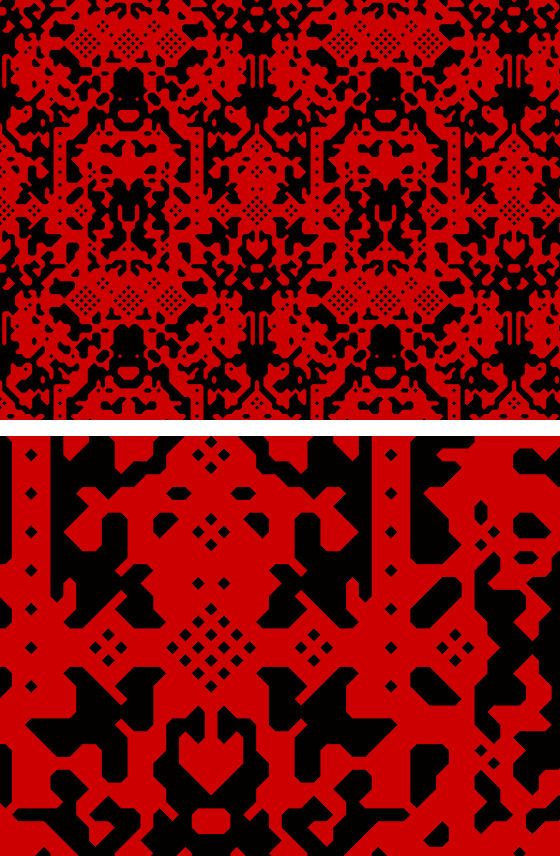
Top, the full canvas; bottom, a detail of the centre.
Reproduce this pattern procedurally as a Shadertoy shader.

```glsl
// Mirrored red and black lattice ornament with chamfered cells, checkered stars and rails.
#define PERIOD 0.459               // tile size, in canvas widths
#define CELLS 60.0                 // lattice cells per tile
#define CENTER vec2(0.459, 0.374)  // main star, in canvas widths
#define RED vec3(0.80, 0.0, 0.0)
#define BLACK vec3(0.01, 0.0, 0.0)
#define GRAIN 0.37                 // noise frequency per cell
#define JITTER 0.42                // random share of each cell
#define BIAS 0.01                  // higher gives more red
#define SOFTNESS 0.55              // edge half width, in pixels at any size

float hash(vec2 p) {
    uvec2 q = uvec2(ivec2(p) + 1024) * uvec2(1597334677u, 3812015801u);
    uint h = (q.x ^ q.y) * 1597334677u;
    h = (h ^ (h >> 15)) * 2246822519u;
    return float((h ^ (h >> 13)) & 65535u) / 65536.0;
}

float cornerSlope(vec2 corner, vec2 offset) {
    float angle = 6.2832 * hash(corner);
    return dot(vec2(cos(angle), sin(angle)), offset);
}

float gradientNoise(vec2 p) {
    vec2 i = floor(p), f = p - i, u = f * f * (3.0 - 2.0 * f);
    vec2 e = vec2(1.0, 0.0);
    return mix(mix(cornerSlope(i, f), cornerSlope(i + e, f - e), u.x),
               mix(cornerSlope(i + e.yx, f - e.yx), cornerSlope(i + e.xx, f - e.xx), u.x), u.y);
}

vec2 wrapTile(vec2 p) {
    return mod(p + 0.5 * CELLS, CELLS) - 0.5 * CELLS;
}

// Soft patches: column, row, strength (positive is red)
float patches(vec2 p) {
    const vec3 spots[11] = vec3[11](
        vec3(0, -21, -0.55), vec3(0, -34, -0.5), vec3(30, 3, -0.8), vec3(30, 9, 0.7),
        vec3(30, 30, -0.5), vec3(17, -24, -0.45), vec3(17, 8, -0.4), vec3(0, 9, 0.7),
        vec3(5, -26, 0.6), vec3(12, -31, 0.3), vec3(23, 13, 0.3));
    float sum = 0.0;
    for (int i = 0; i < 11; i++) {
        vec2 d = wrapTile(p - spots[i].xy);
        sum += spots[i].z * exp(-dot(d, d) / 13.0);
    }
    return sum;
}

// One lattice point: 1 is red, 0 is black
float cellBit(vec2 lattice) {
    vec2 p = wrapTile(lattice);
    p.x = abs(p.x);

    // Checkered stars: column, row, radius
    const vec3 stars[8] = vec3[8](
        vec3(0, 0, 5), vec3(8, 0, 3), vec3(19, 0, 3), vec3(20, -21, 5),
        vec3(30, -21, 5), vec3(0, 15, 3), vec3(0, 9, 3), vec3(24, -17, 3));
    for (int i = 0; i < 8; i++) {
        vec2 d = abs(wrapTile(p - stars[i].xy));
        float ring = d.x + d.y;
        if (ring <= stars[i].z)
            return (mod(ring, 2.0) < 0.5 || ring == stars[i].z) ? 1.0 : 0.0;
    }

    // Arms and twin bars
    if (p.y == 0.0 && p.x < 13.0) return 1.0;
    if (p.x == 0.0 && abs(p.y) < 12.0) return 1.0;
    if (p.y == -21.0 && p.x > 6.0) return 1.0;
    if (p.x < 3.0 && p.y < -24.0) return p.x == 1.0 ? 1.0 : 0.0;

    // Rails, the wide one pierced at even steps
    bool railRows = p.y > -6.0 && p.y < 20.0;
    if (railRows && abs(p.x - 14.0) < 1.5)
        return (p.x == 14.0 && mod(p.y, 3.0) < 0.5) ? 0.0 : 1.0;
    if (railRows && p.x == 12.0 && p.y > 3.0) return 0.0;
    if (p.x == 20.0 && p.y > -16.0 && p.y < 14.0) return 1.0;

    // Noise, folded about the two star rows
    vec2 q = p;
    if (abs(p.y) < 13.0) q.y = abs(p.y);
    else if (abs(p.y + 21.0) < 8.0) q.y = 100.0 + abs(p.y + 21.0);
    float n = gradientNoise(q * GRAIN + 0.31) + JITTER * (hash(q + 300.0) - 0.5);
    return step(0.0, n + patches(p) + BIAS);
}

// Joins four lattice points with straight 45 degree chamfers
float chamferedField(vec2 p) {
    vec2 i = floor(p), f = 2.0 * (p - i) - 1.0;
    float a = cellBit(i), b = cellBit(i + vec2(1, 0));
    float c = cellBit(i + vec2(0, 1)), d = cellBit(i + vec2(1, 1));
    float total = a + b + c + d;
    float middle = total < 1.5 ? 0.0 : (total > 2.5 || (a == d && b == c)) ? 1.0 : 0.5;
    bool sideways = abs(f.x) > abs(f.y);
    float reach = sideways ? abs(f.x) : abs(f.y);
    float along = sideways ? f.y : f.x;
    vec2 ends = sideways ? (f.x > 0.0 ? vec2(b, d) : vec2(a, c))
                         : (f.y > 0.0 ? vec2(c, d) : vec2(a, b));
    return middle * (1.0 - reach) + 0.5 * dot(ends, vec2(reach - along, reach + along));
}

void mainImage(out vec4 fragColor, in vec2 fragCoord) {
    float scale = CELLS / PERIOD;
    vec2 p = (fragCoord / iResolution.x - CENTER) * scale;
    float edge = SOFTNESS * scale / iResolution.x;
    float red = clamp((chamferedField(p) - 0.5) / (2.0 * edge) + 0.5, 0.0, 1.0);
    fragColor = vec4(mix(BLACK, RED, red), 1.0);
}
```
